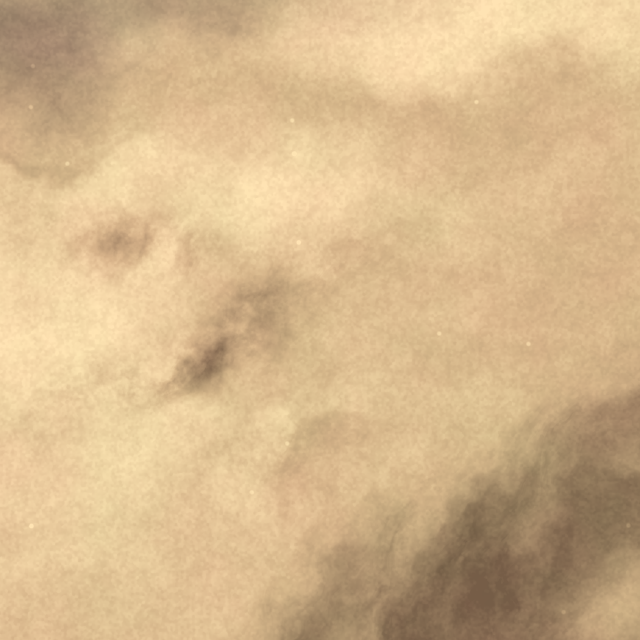
Write a WebGL 2 fragment shader that draws this texture.

```glsl
#version 300 es
precision highp float;

uniform vec2 u_resolution;
out vec4 fragColor;

vec3 hash3(vec2 p) {
    vec3 q = fract(p.xyx * vec3(0.1031, 0.1030, 0.0973));
    q += dot(q, q.yxz + 33.33);
    return fract((q.xxy + q.yzz) * q.zyx);
}

mat2 rotation(float angle) {
    float c = cos(angle), s = sin(angle);
    return mat2(c, -s, s, c);
}

// Soft cellular noise: random cell values blended by distance to their centres
float softCells(vec2 p) {
    vec2 cell = floor(p), local = fract(p);
    float total = 0.0, weights = 0.0;
    for (int y = -1; y <= 1; y++) {
        for (int x = -1; x <= 1; x++) {
            vec2 offset = vec2(x, y);
            vec3 h = hash3(cell + offset + 60.0);
            vec2 d = offset + 0.15 + 0.7 * h.xy - local;
            float w = exp(-4.5 * dot(d, d));
            total += w * h.z;
            weights += w;
        }
    }
    return total / weights;
}

// Layered noise centred on zero
float clouds(vec2 p) {
    float sum = 0.0, amplitude = 0.5;
    for (int i = 0; i < 5; i++) {
        sum += amplitude * (softCells(p) - 0.5);
        p = rotation(0.5) * p * 2.03 + 11.7;
        amplitude *= 0.57;
    }
    return sum;
}

// Tilted soft ellipse
float blob(vec2 p, vec2 centre, vec2 radius, float tilt) {
    vec2 d = rotation(tilt) * (p - centre) / radius;
    return exp(-dot(d, d));
}

// Dark brown through tan to pale cream
vec3 sandColor(float tone) {
    vec3 lower = mix(vec3(0.52, 0.42, 0.32), vec3(0.84, 0.71, 0.54), (tone - 0.52) / 0.32);
    vec3 upper = mix(vec3(0.84, 0.71, 0.54), vec3(0.98, 0.87, 0.68), (tone - 0.84) / 0.14);
    return tone < 0.84 ? lower : upper;
}

void main() {
    vec2 uv = gl_FragCoord.xy / u_resolution;
    vec2 warp = vec2(clouds(uv * 4.0), clouds(uv * 4.0 + 23.0));
    vec2 p = uv + 0.16 * warp;

    // Drifts rise gently to the right, wisps climb more steeply
    float drift = clouds(rotation(0.3) * p * vec2(2.5, 6.0) + 4.0);
    float wisp = clouds(rotation(0.95) * p * vec2(5.0, 14.0) + 31.0);
    float mottle = clouds(uv * 22.0 + 9.0);

    // Broad light and midtones
    float tone = 0.915 + 0.15 * drift + 0.03 * wisp;
    tone += 0.08 * blob(p, vec2(0.33, 0.73), vec2(0.36, 0.10), -0.08);
    tone += 0.05 * blob(p, vec2(0.06, 0.50), vec2(0.26, 0.14), 0.1);
    tone += 0.05 * blob(p, vec2(0.88, 0.93), vec2(0.28, 0.08), 0.0);
    tone -= 0.06 * blob(p, vec2(0.50, 0.86), vec2(0.45, 0.06), -0.05);
    tone -= 0.05 * blob(p, vec2(0.95, 0.62), vec2(0.30, 0.20), 0.3);

    // Smudged patches
    float smudge = blob(p, vec2(0.19, 0.645), vec2(0.14, 0.05), -0.15);
    smudge += blob(p, vec2(0.40, 0.49), vec2(0.22, 0.05), 0.6);
    smudge += 0.9 * blob(p, vec2(0.26, 0.40), vec2(0.15, 0.04), 0.35);
    smudge += 0.6 * blob(p, vec2(0.46, 0.27), vec2(0.12, 0.08), 0.5);
    tone -= smudge * max(0.10 - 0.35 * wisp - 0.25 * mottle, 0.0);

    // Deep shade at the lower right
    float edge = p.y - 0.63 * (p.x - 0.4);
    float shade = smoothstep(0.10, -0.14, edge + 0.12 * wisp);
    shade *= 1.0 - 0.75 * blob(p, vec2(1.0, 0.04), vec2(0.10, 0.09), 0.8);
    tone -= 0.075 * smoothstep(0.48, 0.0, edge);
    tone -= shade * (0.27 - 0.30 * wisp);

    // Grey haze at the upper left with a pale wisp
    float haze = blob(p, vec2(-0.02, 0.95), vec2(0.23, 0.12), 0.35);
    haze += 0.6 * blob(p, vec2(0.33, 1.01), vec2(0.26, 0.06), 0.1);
    tone -= haze * (0.30 - 0.30 * drift);
    tone += 0.10 * blob(p, vec2(0.21, 0.96), vec2(0.10, 0.03), 0.15);
    tone -= 0.08 * blob(p, vec2(0.03, 0.775), vec2(0.12, 0.012), 0.2);

    // Fine grain
    float grain = softCells(uv * 230.0) + 0.7 * softCells(uv * 115.0 + 40.0) - 0.85;
    tone += 0.045 * grain + 0.045 * mottle;

    // Rare pale specks
    vec2 grid = uv * 14.0;
    vec3 h = hash3(floor(grid) + 170.0);
    float speck = smoothstep(0.07, 0.02, length(fract(grid) - 0.2 - 0.6 * h.xy));
    tone += 0.09 * speck * step(0.95, h.z);

    // Slight drift between rose and olive, greyer in the haze
    vec3 color = sandColor(clamp(tone, 0.46, 1.0));
    color += vec3(0.035, -0.02, 0.01) * clouds(uv * 7.0 + 50.0);
    color += vec3(-0.01, 0.005, 0.03) * min(haze, 1.0);
    fragColor = vec4(clamp(color, 0.0, 1.0), 1.0);
}
```
